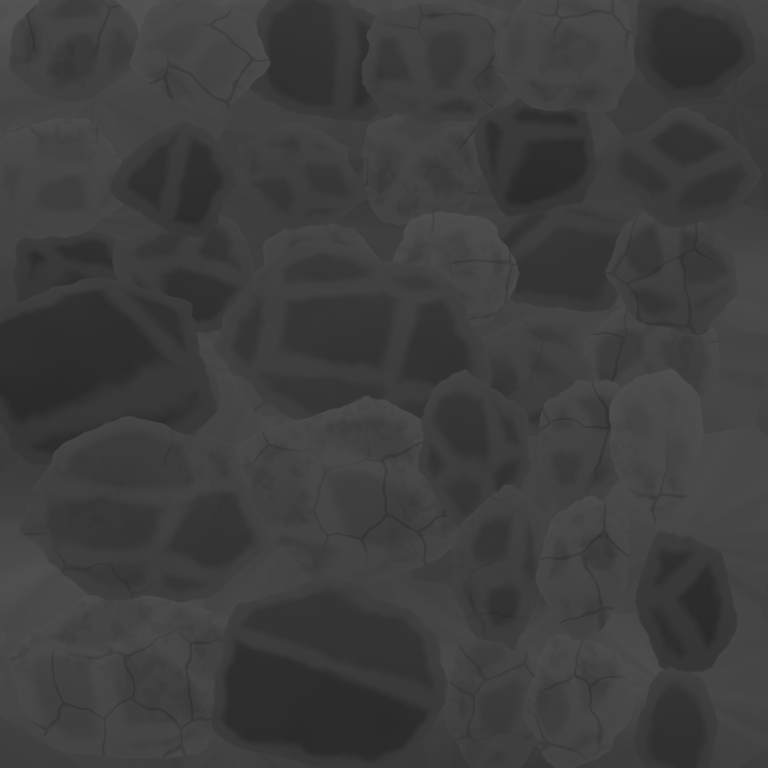
Give the GLSL for this texture, as a three.js fragment shader.

```glsl
// Dim grey atlas of overlapping stones: each is a soft convex polygon with a pale rim,
// darker inner patches parted by veins, cracks and mottling. Stones are painted in
// shuffled order over a backdrop of streaked facets and blurred bands.
#define RIM_DARK 0.222
#define RIM_LIGHT 0.292
#define BACKDROP 0.262
#define EDGE_SOFT 0.0012
#define EDGE_WOBBLE 0.16
#define CRACK_DEPTH 0.035
#define MOTTLE_DEPTH 0.014
#define FACETS 7

varying vec2 vUv;

float hash(vec2 p) {
  p = fract(p * vec2(0.1031, 0.1137));
  p += dot(p, p.yx + 33.33);
  return fract((p.x + p.y) * p.x * 43.7);
}

vec2 hash2(vec2 p) {
  return vec2(hash(p + 11.7), hash(p + 47.3));
}

float noise(vec2 p) {
  vec2 i = floor(p), f = fract(p);
  f = f * f * (3.0 - 2.0 * f);
  return mix(mix(hash(i), hash(i + vec2(1.0, 0.0)), f.x),
             mix(hash(i + vec2(0.0, 1.0)), hash(i + 1.0), f.x), f.y);
}

float fbm(vec2 p) {
  return 0.55 * noise(p) + 0.3 * noise(p * 2.1 + 7.0) + 0.15 * noise(p * 4.3 + 19.0);
}

// Voronoi: xy = offset to nearest centre, z = gap to the next cell, w = cell id
vec4 voronoi(vec2 p) {
  vec2 base = floor(p), nearest = vec2(0.0);
  float first = 9.0, second = 9.0, id = 0.0;
  for (int y = -1; y <= 1; y++) {
    for (int x = -1; x <= 1; x++) {
      vec2 cell = base + vec2(float(x), float(y));
      vec2 offset = cell + 0.15 + 0.7 * hash2(cell) - p;
      float dist = length(offset);
      if (dist < first) {
        second = first;
        first = dist;
        nearest = offset;
        id = hash(cell + 5.0);
      } else {
        second = min(second, dist);
      }
    }
  }
  return vec4(nearest, second - first, id);
}

// Smooth maximum of jittered half planes, knobbly along the edge
float stoneShape(vec2 p, vec2 key) {
  float sum = 0.0;
  for (int k = 0; k < FACETS; k++) {
    vec2 rnd = hash2(key + float(k) * 3.1);
    float angle = (float(k) + 0.6 * rnd.x) * 6.28318 / float(FACETS);
    float reach = mix(0.82, 1.08, rnd.y);
    sum += exp(16.0 * (dot(p, vec2(cos(angle), sin(angle))) - reach));
  }
  return log(sum) / 16.0 + EDGE_WOBBLE * (fbm(p * 3.2 + key * 5.0) - 0.5);
}

// Grey inside one stone; depth is the distance in from its edge
float stoneSurface(vec2 uv, vec2 p, vec2 key, float depth, float unit, float tone) {
  float grey = mix(RIM_DARK, RIM_LIGHT, tone) + 0.014 * p.y;
  grey += 0.02 * (fbm(uv * 13.0 + key) - 0.5);
  grey += 0.012 * exp(-depth / 0.004);

  // Inner patches; dark stones hold a single one
  float scale = mix(0.25, 1.05, smoothstep(0.1, 0.4, tone));
  vec4 patches = voronoi(p * scale + key * 3.7 + 0.5);
  float inset = min(patches.z * 0.5 * unit / scale, depth - 0.006);
  inset += 0.01 * (fbm(uv * 30.0 + key) - 0.5);
  grey -= mix(0.052, 0.02, tone) * (0.6 + 0.5 * patches.w) * smoothstep(0.004, 0.016, inset);

  // Branching cracks and blotches on the paler stones
  float aged = smoothstep(0.25, 0.6, tone);
  vec2 bent = uv + 0.03 * vec2(fbm(uv * 18.0), fbm(uv * 18.0 + 40.0));
  float crack = 1.0 - smoothstep(0.01, 0.06, voronoi(bent * 12.0 + key).z);
  crack *= smoothstep(0.45, 0.65, noise(uv * 9.0 + key * 2.0));
  float mottle = smoothstep(0.52, 0.66, fbm(uv * 65.0)) * smoothstep(0.35, 0.6, noise(uv * 11.0 + key));
  return grey - aged * (CRACK_DEPTH * crack + MOTTLE_DEPTH * mottle);
}

// Paints a jittered grid of stones; area = corner and size of the region
void paintStones(inout float grey, vec2 uv, vec4 area, vec2 grid, float seed) {
  float count = grid.x * grid.y;
  vec2 size = area.zw / grid;
  for (int i = 0; i < 24; i++) {
    if (float(i) >= count) break;
    float index = mod(float(i) * 5.0, count);
    float row = floor((index + 0.5) / grid.x);
    vec2 cell = vec2(index - row * grid.x, row);
    vec2 key = cell + seed * 17.3;
    vec2 jitter = 0.3 * (hash2(key) - 0.5);
    jitter.x += 0.18 * (mod(row, 2.0) - 0.5);
    vec2 extent = size * mix(vec2(0.48), vec2(0.62), hash2(key + 8.0));
    vec2 p = (uv - area.xy - (cell + 0.5 + jitter) * size) / extent;
    if (max(abs(p.x), abs(p.y)) > 1.7) continue;
    float unit = min(extent.x, extent.y);
    float dist = stoneShape(p, key) * unit;
    if (dist > EDGE_SOFT) continue;
    float tone = fract(seed + 0.3 * index);
    float surface = stoneSurface(uv, p, key, max(-dist, 0.0), unit, tone);
    grey = mix(surface, grey, smoothstep(-EDGE_SOFT, EDGE_SOFT, dist));
  }
}

// Fanned streaks inside facets, with wide blurred bands
float backdrop(vec2 uv) {
  vec4 facet = voronoi(uv * vec2(4.0, 5.0) + 3.0);
  vec2 fan = facet.xy / max(length(facet.xy), 0.001);
  float streak = noise(fan * 7.0 + facet.w * 50.0) - 0.5;
  float band = noise(uv * vec2(1.5, 8.0) + 2.0) - 0.5;
  return BACKDROP + 0.025 * (facet.w - 0.5) + 0.02 * streak + 0.07 * band
       + 0.03 * smoothstep(0.85, 1.0, uv.y);
}

void main() {
  float grey = backdrop(vUv);
  paintStones(grey, vUv, vec4(-0.02, 0.44, 0.98, 0.55), vec2(6.0, 4.0), 2.2);
  paintStones(grey, vUv, vec4(0.01, -0.01, 0.61, 0.68), vec2(2.0, 3.0), 1.85);
  paintStones(grey, vUv, vec4(0.58, -0.01, 0.36, 0.5), vec2(3.0, 3.0), 3.5);
  gl_FragColor = vec4(vec3(clamp(grey, 0.16, 0.33)), 1.0);
}
```
